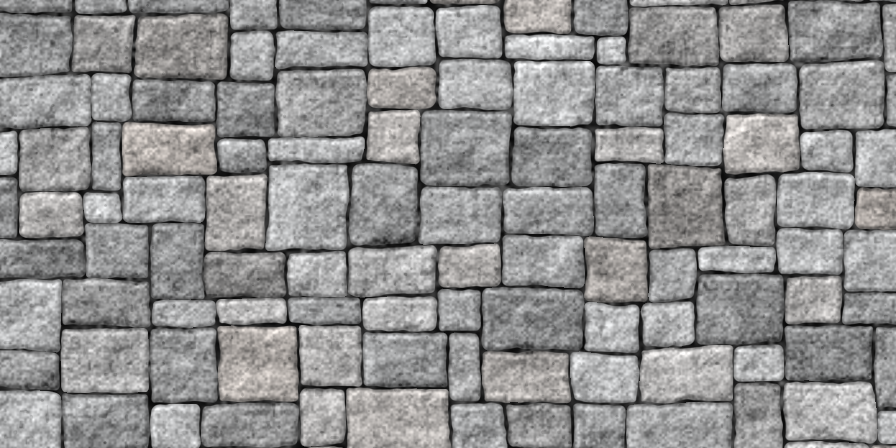
Give the GLSL for this texture, as a Shadertoy shader.

```glsl
// Draws a wall of irregular, rough-hewn grey stones with dark joints.

// Layout, in units of the canvas height
const vec2  CELL         = vec2(0.160, 0.120); // mean stone size
const float JITTER       = 0.31;   // joint shift, in cells
const float JOINT        = 0.0030; // half width of a joint
const float WOBBLE       = 0.0075; // unevenness of the outlines
const float EDGE_SOFT    = 0.0020;
const float CORNER_MIN   = 0.006;
const float CORNER_MAX   = 0.016;

// Surface
const vec2  TO_LIGHT     = vec2(-0.0025, 0.0050);
const float RELIEF       = 1.55;
const float BEVEL_HEIGHT = 0.13;
const float BEVEL_WIDTH  = 0.014;
const float GRAIN        = 0.29;
const float MOTTLE       = 0.24;

// Tones
const float STONE_TONE   = 0.630;
const float TONE_SPREAD  = 0.20;
const vec3  COOL_TINT    = vec3(0.994, 1.0, 1.006);
const vec3  WARM_TINT    = vec3(1.035, 0.995, 0.965);
const float JOINT_DARK   = 0.03;
const float JOINT_LIGHT  = 0.32;

float hash(vec2 p) {
    return fract(sin(dot(p, vec2(127.1, 311.7))) * 43758.5453);
}

float noise(vec2 p) {
    vec2 i = floor(p), f = fract(p);
    f = f * f * (3.0 - 2.0 * f);
    return mix(mix(hash(i), hash(i + vec2(1, 0)), f.x),
               mix(hash(i + vec2(0, 1)), hash(i + vec2(1, 1)), f.x), f.y);
}

float fbm(vec2 p) {
    float sum = 0.0, weight = 0.5;
    for (int i = 0; i < 4; i++) {
        sum += weight * noise(p);
        p = mat2(1.6, 1.2, -1.2, 1.6) * p + 5.3;
        weight *= 0.5;
    }
    return sum;
}

float roundBox(vec2 p, vec2 halfSize, float radius) {
    vec2 q = abs(p) - halfSize + radius;
    return length(max(q, 0.0)) + min(max(q.x, q.y), 0.0) - radius;
}

// Shifted lattice vertex: even ones carry a level joint, odd ones an upright joint
vec2 joint(vec2 v) {
    return v + JITTER * (2.0 * hash(v) - 1.0);
}

// Stone of a lattice cell, as centre (xy) and half size (zw)
vec4 stoneRect(vec2 c) {
    vec2 sw = joint(c), se = joint(c + vec2(1, 0));
    vec2 nw = joint(c + vec2(0, 1)), ne = joint(c + vec2(1, 1));
    bool even = mod(c.x + c.y, 2.0) < 0.5;
    vec2 lo = even ? vec2(nw.x, sw.y) : vec2(sw.x, se.y);
    vec2 hi = even ? vec2(se.x, ne.y) : vec2(ne.x, nw.y);
    return vec4((lo + hi) * CELL, (hi - lo) * CELL) * 0.5 - vec4(0, 0, JOINT, JOINT);
}

float cornerRadius(vec2 id, vec2 halfSize) {
    float r = mix(CORNER_MIN, CORNER_MAX, hash(id + 41.0));
    return min(r, min(halfSize.x, halfSize.y));
}

// Depth inside the stone, with a rough outline
float stoneDepth(vec2 p, vec4 rect, vec2 id) {
    float wobble = noise(p * 20.0 + id * 3.7) + 0.5 * noise(p * 62.0 + id) - 0.75;
    return WOBBLE * wobble - roundBox(p - rect.xy, rect.zw, cornerRadius(id, rect.zw));
}

float stoneHeight(vec2 p, vec4 rect, vec2 id) {
    float bevel = smoothstep(0.0, BEVEL_WIDTH, stoneDepth(p, rect, id));
    float facets = abs(noise(p * 21.0 + id * 2.9) - 0.5);
    return BEVEL_HEIGHT * bevel + 0.3 * facets + fbm(p * 16.0 + id * 7.3);
}

void mainImage(out vec4 fragColor, in vec2 fragCoord) {
    vec2 uv = fragCoord / iResolution.y;

    // Gentle bend of the courses
    vec2 p = uv + 0.016 * (vec2(noise(uv * 5.0), noise(uv * 5.0 + 19.0)) - 0.5);

    // Nearest stone
    vec2 cell = floor(p / CELL), id = cell;
    vec4 rect = vec4(0);
    float nearest = 1e3;
    for (int y = -1; y <= 1; y++)
    for (int x = -1; x <= 1; x++) {
        vec2 c = cell + vec2(x, y);
        vec4 r = stoneRect(c);
        float d = roundBox(p - r.xy, r.zw, cornerRadius(c, r.zw));
        if (d < nearest) { nearest = d; id = c; rect = r; }
    }

    // Tone of the stone: small ones tend to be paler
    float depth = stoneDepth(p, rect, id);
    float small = 1.0 - smoothstep(0.001, 0.004, rect.z * rect.w);
    float tone = STONE_TONE + TONE_SPREAD * (hash(id + 11.0) - 0.5) + 0.05 * small;

    // Relief, mottling and fine grain
    tone += RELIEF * (stoneHeight(p, rect, id) - stoneHeight(p + TO_LIGHT, rect, id));
    tone += MOTTLE * (fbm(p * 13.0 + id * 5.1) - 0.47);
    tone += GRAIN * (0.7 * noise(uv * 175.0) + 0.4 * noise(uv * 110.0 + 7.0) - 0.55);
    tone -= 0.12 * smoothstep(0.76, 0.95, noise(uv * 85.0 + 31.0));
    tone *= mix(0.76, 1.0, smoothstep(0.0, 0.009, depth));

    // Joints
    vec3 tint = mix(COOL_TINT, WARM_TINT, pow(hash(id + 23.0), 4.0));
    float gap = mix(JOINT_DARK, JOINT_LIGHT, noise(uv * 28.0) * noise(uv * 90.0 + 3.0) * 1.5);
    float soft = max(EDGE_SOFT, 0.5 / iResolution.y);
    float cover = smoothstep(-soft, soft, depth + 0.0006);
    fragColor = vec4(clamp(mix(vec3(gap), tone * tint, cover), 0.0, 1.0), 1.0);
}
```
